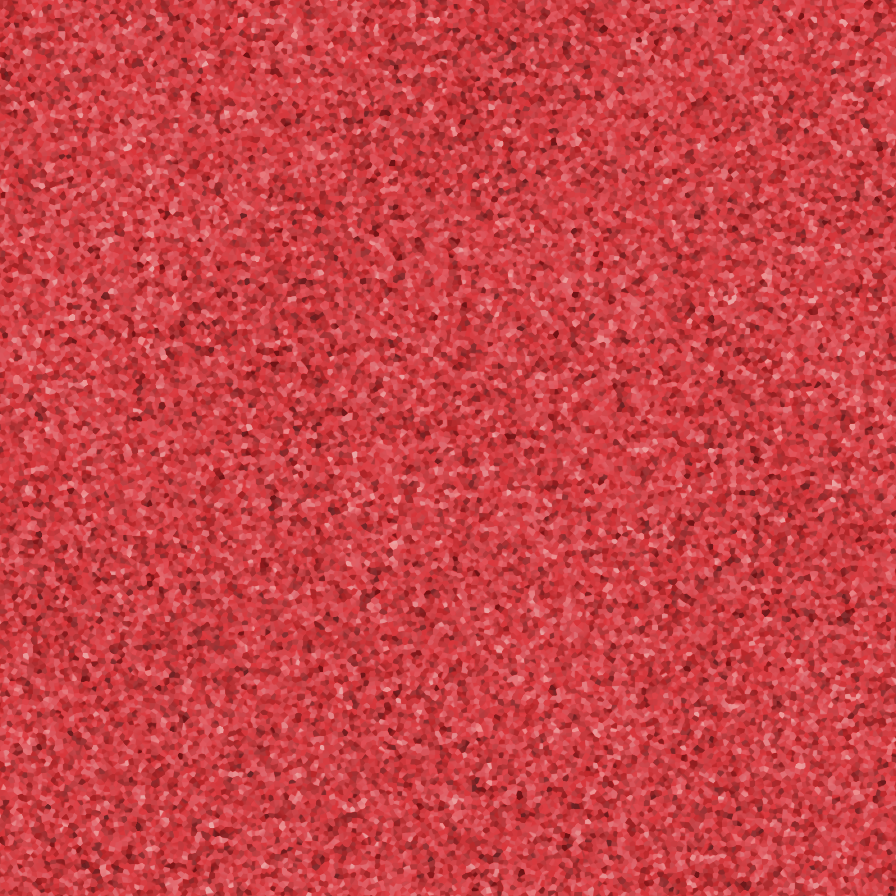
This texture is drawn by a three.js fragment shader. Its source:

```glsl
// Dense red granular surface: small soft-edged grains, dark pits and pale pink flecks.
varying vec2 vUv;

// Sizes, as counts across the canvas
const float GRAINS = 196.0;
const vec2 CLUMPS = vec2(80.0, 106.0);
const vec2 PATCHES = vec2(24.0, 33.0);
const float CLOUDS = 4.0;

// Shares of the tone, in standard deviations
const float GRAIN_AMOUNT = 0.72;
const float CLUMP_AMOUNT = 0.78;
const float PATCH_AMOUNT = 0.14;
const float CLOUD_AMOUNT = 0.12;
const float TONE_GAIN = 1.10;

const float EDGE_SHARPNESS = 10.0;
const float SIZE_VARIATION = 0.14;
const float HUE_VARIATION = 0.085;
const float NOISE_GAIN = 4.3; // brings gradient noise to unit deviation
const float HASH_GAIN = 2.45; // does the same for a sum of two hashes

// Colours from pit to fleck
const vec3 PIT = vec3(0.44, 0.10, 0.11);
const vec3 SHADOW = vec3(0.60, 0.16, 0.17);
const vec3 DEEP_RED = vec3(0.72, 0.19, 0.20);
const vec3 MID_RED = vec3(0.80, 0.24, 0.26);
const vec3 BRIGHT_RED = vec3(0.845, 0.25, 0.27);
const vec3 ROSE = vec3(0.87, 0.33, 0.36);
const vec3 PINK = vec3(0.89, 0.43, 0.45);
const vec3 FLECK = vec3(0.93, 0.60, 0.60);

vec3 hash3(vec2 p) {
  vec3 q = fract(p.xyx * vec3(0.1031, 0.1030, 0.0973));
  q += dot(q, q.yxz + 33.33);
  return fract((q.xxy + q.yzz) * q.zyx);
}

vec2 gradient(vec2 cell) {
  float angle = 6.28318 * hash3(cell + 211.0).x;
  return vec2(cos(angle), sin(angle));
}

float gradientNoise(vec2 p) {
  vec2 i = floor(p);
  vec2 f = fract(p);
  vec2 u = f * f * f * (f * (f * 6.0 - 15.0) + 10.0);
  vec2 e = vec2(0.0, 1.0);
  float bottom = mix(dot(gradient(i), f),
                     dot(gradient(i + e.yx), f - e.yx), u.x);
  float top = mix(dot(gradient(i + e.xy), f - e.xy),
                  dot(gradient(i + e.yy), f - e.yy), u.x);
  return NOISE_GAIN * mix(bottom, top, u.y);
}

// Tone shared by neighbouring grains
float clumpTone(vec2 uv) {
  return CLUMP_AMOUNT * gradientNoise(uv * CLUMPS)
       + PATCH_AMOUNT * gradientNoise(uv * PATCHES + 37.0)
       + CLOUD_AMOUNT * gradientNoise(uv * CLOUDS + 71.0);
}

// Soft Voronoi grains of mixed size: x is the tone, y the hue offset
vec2 grains(vec2 uv) {
  vec2 p = uv * GRAINS;
  vec2 base = floor(p);
  vec2 sum = vec2(0.0);
  float total = 0.0;
  for (int y = -1; y <= 1; y++) {
    for (int x = -1; x <= 1; x++) {
      vec2 cell = base + vec2(float(x), float(y));
      vec3 place = hash3(cell + 17.0);
      vec3 look = hash3(cell + 463.0);
      vec2 centre = cell + place.xy;
      vec2 d = p - centre;
      float reach = dot(d, d) + SIZE_VARIATION * place.z;
      float weight = exp(-EDGE_SHARPNESS * reach);
      float tone = GRAIN_AMOUNT * HASH_GAIN * (look.x + look.y - 1.0)
                 + clumpTone(centre / GRAINS);
      sum += weight * vec2(tone, look.z - 0.5);
      total += weight;
    }
  }
  return sum / max(total, 1e-6);
}

vec3 blendTo(vec3 below, vec3 above, float start, float end, float tone) {
  return mix(below, above, clamp((tone - start) / (end - start), 0.0, 1.0));
}

// Colour stops sit at the deviations that give each colour its share
vec3 toneColour(float tone) {
  vec3 c = blendTo(PIT, SHADOW, -2.8, -1.8, tone);
  c = blendTo(c, DEEP_RED, -1.8, -0.9, tone);
  c = blendTo(c, MID_RED, -0.9, -0.28, tone);
  c = blendTo(c, BRIGHT_RED, -0.28, 0.32, tone);
  c = blendTo(c, ROSE, 0.32, 1.06, tone);
  c = blendTo(c, PINK, 1.06, 1.88, tone);
  return blendTo(c, FLECK, 1.88, 2.9, tone);
}

void main() {
  vec2 grain = grains(vUv);
  vec3 colour = toneColour(grain.x * TONE_GAIN);
  colour += HUE_VARIATION * grain.y * vec3(-0.3, 1.0, 1.0);
  gl_FragColor = vec4(colour, 1.0);
}
```
